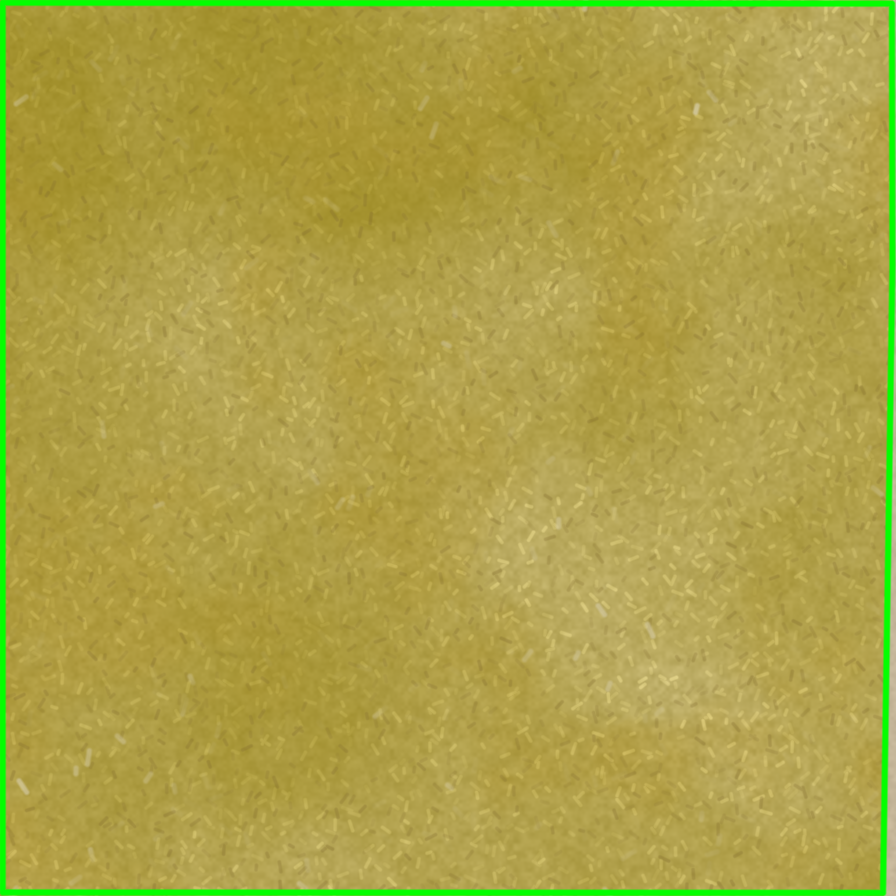
A Shadertoy shader for this texture:

```glsl
const vec3 DEEP_MUSTARD = vec3(0.645, 0.575, 0.185);
const vec3 PALE_STRAW = vec3(0.755, 0.695, 0.425);
const vec3 WARM_OCHRE = vec3(0.69, 0.59, 0.20);
const vec3 LINT = vec3(0.83, 0.79, 0.63);
const vec3 SPECK = vec3(0.50, 0.41, 0.17);
const vec3 BACKDROP = vec3(0.77, 0.71, 0.60);
const vec3 FRAME_GREEN = vec3(0.01, 1.0, 0.0);

const float PATCH_SCALE = 3.2;
const float PATCH_CONTRAST = 1.5;
const float GRAIN_SCALE = 130.0;
const float GRAIN_CONTRAST = 0.085;
const float FIBRE_CELLS = 75.0;
const float FIBRE_CONTRAST = 0.085;
const float LINT_CELLS = 34.0;
const float FRAME_HALF_WIDTH = 0.0034;
const float FRAME_SOFTNESS = 0.0014;

// Frame corners, with one bend on the right side
const vec2 BOTTOM_LEFT = vec2(0.0030, 0.0040);
const vec2 TOP_LEFT = vec2(0.0030, 0.9970);
const vec2 TOP_RIGHT = vec2(0.9955, 0.9960);
const vec2 RIGHT_BEND = vec2(0.9960, 0.7000);
const vec2 BOTTOM_RIGHT = vec2(0.9855, 0.0035);

float hash(vec2 p) {
    vec3 q = fract(p.xyx * 0.1031);
    q += dot(q, q.yzx + 33.33);
    return fract((q.x + q.y) * q.z);
}

float noise(vec2 p) {
    vec2 cell = floor(p), f = fract(p);
    f = f * f * (3.0 - 2.0 * f);
    float low = mix(hash(cell), hash(cell + vec2(1, 0)), f.x);
    float high = mix(hash(cell + vec2(0, 1)), hash(cell + vec2(1, 1)), f.x);
    return mix(low, high, f.y);
}

float fbm(vec2 p) {
    float sum = 0.0, weight = 0.5;
    for (int i = 0; i < 5; i++) {
        sum += weight * noise(p);
        p = mat2(0.8, 0.6, -0.6, 0.8) * p * 2.03 + 17.3;
        weight *= 0.5;
    }
    return sum / 0.96875;
}

float segmentDistance(vec2 p, vec2 a, vec2 b) {
    vec2 pa = p - a, ba = b - a;
    return length(pa - ba * clamp(dot(pa, ba) / dot(ba, ba), 0.0, 1.0));
}

// Scattered short strokes: x is coverage of light ones, y of dark ones
vec2 strokes(vec2 p, float density, float halfLength, float width) {
    vec2 cell = floor(p), cover = vec2(0.0);
    for (int j = -1; j <= 1; j++)
    for (int i = -1; i <= 1; i++) {
        vec2 id = cell + vec2(i, j);
        if (hash(id + 91.7) > density) continue;
        vec2 centre = id + vec2(hash(id + 3.1), hash(id + 47.9));
        float angle = 1.57 + 2.6 * (hash(id + 12.4) - 0.5);
        vec2 reach = vec2(cos(angle), sin(angle)) * halfLength * (0.4 + 0.8 * hash(id + 63.2));
        float d = segmentDistance(p, centre - reach, centre + reach);
        float mask = (1.0 - smoothstep(width * 0.2, width, d)) * (0.35 + 0.65 * hash(id + 28.6));
        if (hash(id + 75.3) < 0.62) cover.x = max(cover.x, mask);
        else cover.y = max(cover.y, mask);
    }
    return cover;
}

float frameDistance(vec2 p) {
    float d = segmentDistance(p, BOTTOM_LEFT, TOP_LEFT);
    d = min(d, segmentDistance(p, TOP_LEFT, TOP_RIGHT));
    d = min(d, segmentDistance(p, TOP_RIGHT, RIGHT_BEND));
    d = min(d, segmentDistance(p, RIGHT_BEND, BOTTOM_RIGHT));
    return min(d, segmentDistance(p, BOTTOM_RIGHT, BOTTOM_LEFT));
}

void mainImage(out vec4 fragColor, in vec2 fragCoord) {
    vec2 uv = fragCoord / iResolution.xy;

    // Cloudy worn patches, with a deeper band down the upper middle
    vec2 warp = 0.12 * vec2(noise(uv * 6.0 + 5.0), noise(uv * 6.0 + 31.0));
    float worn = 0.48 + PATCH_CONTRAST * (fbm((uv + warp) * PATCH_SCALE + 8.0) - 0.5);
    vec2 band = (uv - vec2(0.40, 0.78)) / vec2(0.16, 0.34);
    worn = clamp(worn - 0.28 * exp(-dot(band, band)), 0.0, 1.0);
    vec3 colour = mix(DEEP_MUSTARD, PALE_STRAW, worn);
    float ochre = smoothstep(0.5, 0.8, fbm(uv * 7.0 + 40.0));
    colour = mix(colour, WARM_OCHRE, 0.45 * ochre);

    // Fine soft pile
    float grain = 0.6 * noise(uv * GRAIN_SCALE) + 0.4 * noise(uv * GRAIN_SCALE * 1.9 + 7.0) - 0.5;
    colour += grain * GRAIN_CONTRAST * (0.7 + 0.6 * worn) * vec3(1.0, 1.0, 1.15);

    // Short fibres and dark specks
    vec2 fibre = strokes(uv * FIBRE_CELLS, 0.65, 0.36, 0.24);
    colour += FIBRE_CONTRAST * (0.5 + worn) * fibre.x * vec3(1.0, 1.0, 0.9);
    colour = mix(colour, SPECK, 0.32 * fibre.y);

    // Pale lint gathered in clumps
    float clump = smoothstep(0.48, 0.75, fbm(uv * 8.0 + 70.0));
    float lint = strokes(uv * LINT_CELLS + 19.0, 0.40, 0.24, 0.16).x;
    colour = mix(colour, LINT, lint * (0.1 + 0.75 * clump));

    // Backdrop beyond the slanted right side
    float rightSide = mix(BOTTOM_RIGHT.x, RIGHT_BEND.x, min(uv.y / RIGHT_BEND.y, 1.0));
    colour = mix(colour, BACKDROP + 0.08 * grain, smoothstep(0.0, FRAME_SOFTNESS, uv.x - rightSide));

    // Green outline
    float edge = smoothstep(-FRAME_SOFTNESS, FRAME_SOFTNESS, frameDistance(uv) - FRAME_HALF_WIDTH);
    colour = mix(FRAME_GREEN, colour, edge);
    fragColor = vec4(clamp(colour, 0.0, 1.0), 1.0);
}
```
